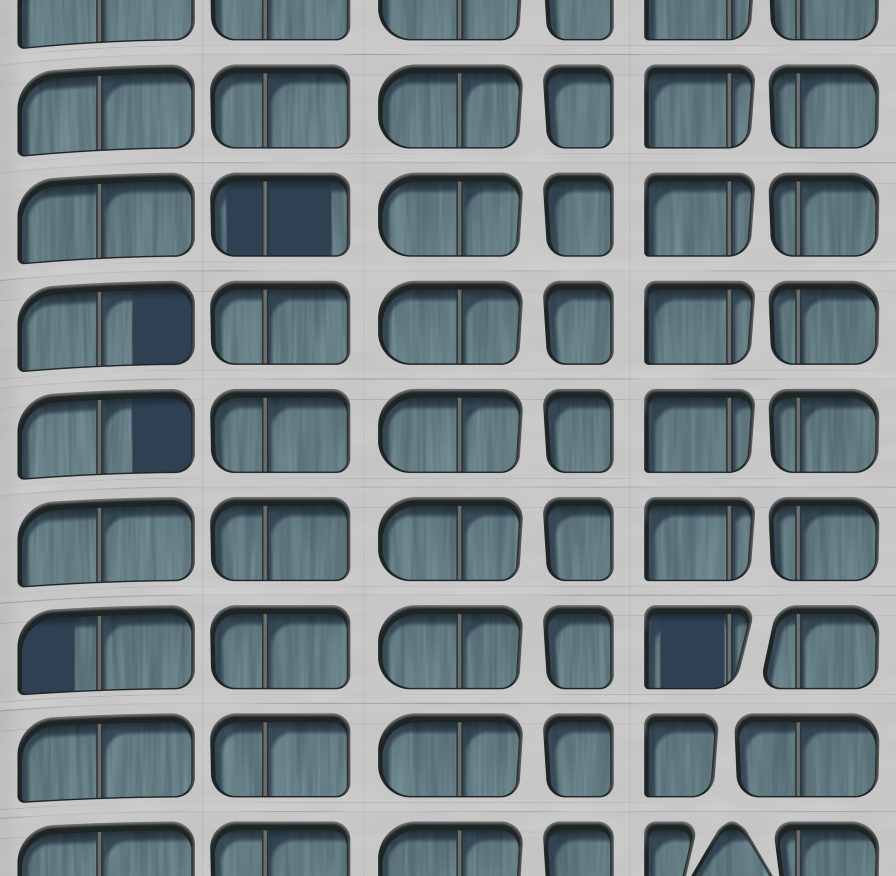
This pattern is drawn by a WebGL 2 fragment shader. Its source:

```glsl
#version 300 es
precision highp float;
// Pale tower facade: rows of rounded, recessed windows with pleated curtains.
uniform vec2 u_resolution;
out vec4 fragColor;

// Lengths are percent of the canvas width; y runs downward inside a storey.
const float STOREY = 12.07;
const float ROW_OFFSET = 6.1;
const float HEAD = 1.22;
const float SILL = 10.61;
const int BAYS = 7;
// Each bay: left, right, mullion (0 = none). The last is the wedge window.
const vec3 BAY[BAYS] = vec3[](
  vec3(1.95, 21.75, 11.1), vec3(23.4, 39.1, 29.6), vec3(42.2, 58.5, 51.3),
  vec3(60.5, 68.5, 0.0), vec3(71.9, 84.4, 81.4), vec3(85.7, 98.2, 89.1),
  vec3(80.7, 82.7, 0.0));
// Sideways drift of the left and right edges from head to sill.
const vec2 SLANT[BAYS] = vec2[](vec2(0.0), vec2(0.2, 0.0), vec2(0.0, -0.6),
  vec2(0.6, 0.0), vec2(0.0, -0.7), vec2(0.4, -0.2), vec2(-5.5, 5.5));
// Corner radii: top left, top right, bottom left, bottom right.
const vec4 CORNER[BAYS] = vec4[](
  vec4(4.0, 2.6, 0.8, 2.2), vec4(3.0, 2.0, 2.6, 1.6), vec4(4.2, 2.6, 3.6, 2.0),
  vec4(2.0, 1.8, 2.0, 1.6), vec4(1.3, 2.0, 0.5, 2.4), vec4(2.2, 3.2, 2.4, 2.6),
  vec4(1.2, 1.2, 1.0, 1.0));
const vec3 WALL = vec3(0.785, 0.782, 0.785);
const vec3 RECESS = vec3(0.12, 0.14, 0.145);
const vec3 RIM = vec3(0.42, 0.43, 0.43);
const vec3 SHADE = vec3(0.20, 0.27, 0.32);
const vec3 ROOM = vec3(0.18, 0.25, 0.32);
const vec3 FOLD_DARK = vec3(0.29, 0.37, 0.415);
const vec3 FOLD_LIGHT = vec3(0.45, 0.55, 0.575);

float hash(vec2 p) {
  vec3 q = fract(p.xyx * 0.1031);
  q += dot(q, q.yzx + 33.33);
  return fract((q.x + q.y) * q.z);
}
float noise(vec2 p) {
  vec2 i = floor(p), f = fract(p);
  f = f * f * (3.0 - 2.0 * f);
  return mix(mix(hash(i), hash(i + vec2(1, 0)), f.x),
             mix(hash(i + vec2(0, 1)), hash(i + vec2(1, 1)), f.x), f.y);
}
float roundBox(vec2 p, vec2 lo, vec2 hi, vec4 radii) {
  vec2 c = p - 0.5 * (lo + hi), h = 0.5 * (hi - lo);
  vec2 side = c.y < 0.0 ? radii.xy : radii.zw;
  float r = min(c.x < 0.0 ? side.x : side.y, min(h.x, h.y));
  vec2 q = abs(c) - h + r;
  return min(max(q.x, q.y), 0.0) + length(max(q, 0.0)) - r;
}
float cover(float d, float aa) { return smoothstep(aa, -aa, d); }

// Open stretch between curtains, as a left and right limit.
vec2 curtainGap(int bay, int row) {
  if (bay == 0 && (row == 3 || row == 4)) return vec2(14.8, 22.0);
  if (bay == 0 && row == 6) return vec2(1.0, 8.4);
  if (bay == 1 && row == 2) return vec2(25.2, 37.0);
  if (bay == 4 && row == 6) return vec2(73.7, 80.8);
  return vec2(-9.0);
}

vec3 glass(vec2 p, vec2 lo, vec2 hi, float mullion, vec2 gap, float seed, float aa) {
  bool second = mullion > 0.0 && p.x > mullion;
  float left = second ? mullion : lo.x;
  float right = mullion > 0.0 && !second ? mullion : hi.x;
  // Pleats fan out slightly toward the sill.
  float mid = 0.5 * (left + right), drop = (p.y - lo.y) / (hi.y - lo.y);
  float x = mid + (p.x - mid) * (1.0 + (seed - 0.5) * 0.35 * (1.0 - drop));
  float pleat = 0.55 * noise(vec2(x * 1.5 + seed * 91.0, p.y * 0.12))
              + 0.45 * noise(vec2(x * 3.4 + seed * 47.0, p.y * 0.2));
  float tone = clamp(0.1 + 0.8 * pleat + 0.18 * drop + 0.12 * (seed - 0.5), 0.0, 1.0);
  vec3 cloth = mix(FOLD_DARK, FOLD_LIGHT, tone);
  float lit = smoothstep(0.3, -0.4, roundBox(p, vec2(left + 0.7, lo.y + 1.1),
                         vec2(right + 0.5, hi.y + 1.0), vec4(2.4, 1.0, 0.0, 0.0)));
  vec3 col = mix(SHADE + 0.07 * (pleat - 0.4), cloth, lit);
  float edge = 0.3 * (pleat - 0.5);
  float open = smoothstep(-0.15, 0.15, p.x - gap.x + edge)
             * smoothstep(-0.15, 0.15, gap.y - p.x + edge);
  col = mix(col, ROOM, open);
  col *= mix(0.72, 1.0, smoothstep(0.0, 1.1, p.y - lo.y));
  if (mullion > 0.0) {
    float d = abs(p.x - mullion);
    col = mix(col, RECESS * 1.4, cover(d - 0.36, aa));
    col = mix(col, RIM, cover(d - 0.19, aa));
  }
  return col;
}

vec3 wall(vec2 p, float row, float aa) {
  float grain = noise(p * vec2(0.25, 0.6) + row * 7.0) - 0.5;
  vec3 col = WALL + 0.025 * grain + 0.012 * smoothstep(10.0, 12.0, p.y);
  col *= mix(0.95, 1.0, smoothstep(0.0, 3.0, p.x));
  // Faint panel joints, unevenly worn.
  float wear = smoothstep(0.3, 0.8, noise(vec2(p.x * 0.12, row * 5.3)));
  float level = min(abs(p.y - 0.12), min(abs(p.y - 2.4), abs(p.y - 11.2)) + 0.04);
  float post = min(abs(p.x - 40.6), min(abs(p.x - 70.3), abs(p.x - 22.6)));
  col *= 1.0 - (0.04 + 0.14 * wear) * cover(level - 0.06, aa);
  return col * (1.0 - 0.06 * cover(post - 0.06, aa));
}

void main() {
  float aa = 70.0 / u_resolution.x;
  vec2 p = vec2(gl_FragCoord.x, u_resolution.y - gl_FragCoord.y) * 100.0 / u_resolution.x;
  // The left corner sags, more so on the upper storeys.
  float bend = max(0.0, 1.0 - p.x / 21.75);
  p.y += ROW_OFFSET - mix(1.25, 0.75, p.y / 97.0) * bend * bend;
  float storey = floor(p.y / STOREY);
  int row = int(storey);
  p.y -= storey * STOREY;
  float drop = (p.y - HEAD) / (SILL - HEAD);
  vec3 col = wall(p, storey, aa);

  for (int i = 0; i < BAYS; i++) {
    if (i == 6 && row != 8) continue;
    vec3 bay = BAY[i];
    vec2 slant = SLANT[i];
    // The last two bays shift and lean on the lower storeys.
    if (i == 4 && row == 6) slant.y = -2.4;
    if (i == 5 && row == 6) { bay.x = 86.7; slant.x = -2.0; }
    if (i == 4 && row == 7) bay.yz = vec2(80.3, 0.0);
    if (i == 5 && row == 7) bay.x = 81.9;
    if (i == 4 && row == 8) { bay.yz = vec2(78.0, 0.0); slant.y = -2.2; }
    if (i == 5 && row == 8) { bay.x = 86.2; slant.x = 1.2; }
    vec2 span = bay.xy + slant * drop;
    vec2 lo = vec2(span.x, HEAD), hi = vec2(span.y, SILL);
    float d = roundBox(p, lo, hi, CORNER[i]);
    // Recess with a paler lip along the head and right jamb.
    float lip = max(smoothstep(0.4, 0.0, drop), 0.7 * smoothstep(1.0, 0.0, hi.x - p.x));
    vec3 frame = mix(RECESS, RIM, lip * smoothstep(-0.5, -0.05, d));
    col = mix(col, frame, cover(d, aa));
    vec2 glassLo = lo + vec2(0.5, 1.0), glassHi = hi - vec2(0.4, 0.16);
    float inner = roundBox(p, glassLo, glassHi, max(CORNER[i] - 0.35, 0.3));
    vec3 pane = glass(p, glassLo, glassHi, bay.z, curtainGap(i, row),
                      hash(vec2(float(i) + 3.0, storey + 11.0)), aa);
    col = mix(col, pane, cover(inner, aa));
  }
  fragColor = vec4(col, 1.0);
}
```
